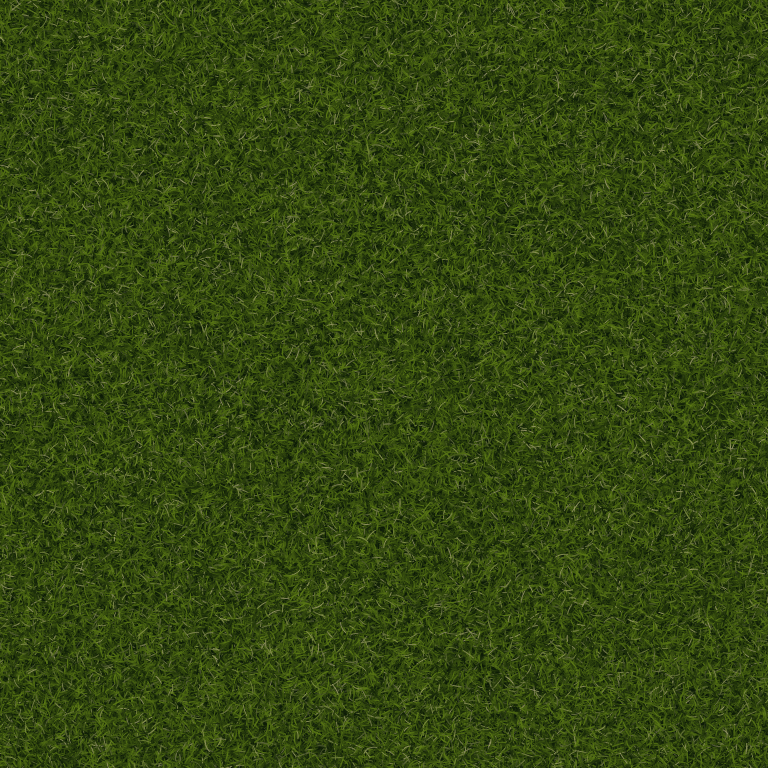
A WebGL 2 fragment shader for this texture:

```glsl
#version 300 es
precision highp float;

uniform vec2 u_resolution;
out vec4 fragColor;

const int LAYERS = 15;
const float CELLS = 102.0;
const float TAU = 6.2832;

const vec3 SOIL = vec3(0.050, 0.105, 0.025);
const vec3 SHADE = vec3(0.045, 0.100, 0.025);
const vec3 LEAF = vec3(0.300, 0.405, 0.070);
const vec3 STRAW = vec3(0.660, 0.640, 0.470);

// Three independent random values in 0..1 per integer cell
vec3 hash3(ivec3 cell) {
    uvec3 v = uvec3(cell) * 1664525u + 1013904223u;
    v.x += v.y * v.z;
    v.y += v.z * v.x;
    v.z += v.x * v.y;
    v ^= v >> 16u;
    v.x += v.y * v.z;
    v.y += v.z * v.x;
    v.z += v.x * v.y;
    return vec3(v >> 8u) / 16777216.0;
}

float cornerGradient(ivec2 corner, vec2 offset, int seed) {
    float angle = TAU * hash3(ivec3(corner, seed)).x;
    return dot(vec2(cos(angle), sin(angle)), offset);
}

float gradientNoise(vec2 p, int seed) {
    ivec2 i = ivec2(floor(p));
    vec2 f = fract(p);
    vec2 u = f * f * f * (f * (f * 6.0 - 15.0) + 10.0);
    float a = cornerGradient(i, f, seed);
    float b = cornerGradient(i + ivec2(1, 0), f - vec2(1, 0), seed);
    float c = cornerGradient(i + ivec2(0, 1), f - vec2(0, 1), seed);
    float d = cornerGradient(i + ivec2(1, 1), f - vec2(1, 1), seed);
    return mix(mix(a, b, u.x), mix(c, d, u.x), u.y);
}

vec2 rotate(vec2 p, float angle) {
    float c = cos(angle), s = sin(angle);
    return vec2(c * p.x + s * p.y, c * p.y - s * p.x);
}

// Coverage of a bent blade along x, tapering toward its positive end
float bladeCover(vec2 p, float halfLength, float halfWidth, float bend, float pixel) {
    float along = clamp(p.x / halfLength, -1.0, 1.0);
    float slope = 2.0 * bend * p.x;
    float across = abs(p.y - bend * p.x * p.x) * inversesqrt(1.0 + slope * slope);
    float width = halfWidth * mix(1.0, 0.6, smoothstep(-0.2, 1.0, along));
    float side = clamp((width - across) / pixel + 0.5, 0.0, 1.0);
    float ends = clamp((halfLength - abs(p.x)) / pixel + 0.5, 0.0, 1.0);
    return side * ends;
}

vec3 bladeColor(float tone, float dryness) {
    vec3 green = mix(SHADE, LEAF, clamp(tone, 0.0, 1.2));
    return mix(green, STRAW, dryness);
}

// Lay one scattered sheet of blades over the colour below
vec3 addLayer(vec3 below, vec2 p, int layer, float clump, float pixel) {
    float depth = float(layer) / float(LAYERS - 1);
    vec3 shift = hash3(ivec3(layer, 71, 13));
    vec2 grid = rotate(p, TAU * shift.z) * CELLS + shift.xy * 20.0;
    ivec2 home = ivec2(floor(grid));
    vec3 color = below;

    for (int y = -1; y <= 1; y++) {
        for (int x = -1; x <= 1; x++) {
            ivec2 cell = home + ivec2(x, y);
            vec3 place = hash3(ivec3(cell, layer * 3));
            vec3 shape = hash3(ivec3(cell, layer * 3 + 1));
            vec3 tint = hash3(ivec3(cell, layer * 3 + 2));

            vec2 local = rotate(grid - vec2(cell) - place.xy, TAU * place.z);
            float dry = smoothstep(0.82, 0.94, tint.y);
            float halfLength = mix(0.42, 0.90, shape.x);
            float halfWidth = mix(0.065, 0.100, shape.y) * mix(1.0, 0.75, dry);
            float bend = (shape.z - 0.5) * 0.7;
            float cover = bladeCover(local, halfLength, halfWidth, bend, pixel * CELLS);

            float tip = clamp(local.x / halfLength, -1.0, 1.0);
            float tone = 0.45 * depth + 0.95 * tint.x - 0.20 + 0.12 * tip + clump;
            float dryness = dry * mix(0.30, 0.95, tint.z);
            dryness *= smoothstep(0.1, 0.9, depth) * (0.85 + 0.15 * tip);
            color = mix(color, bladeColor(tone, dryness), cover);
        }
    }
    return color;
}

void main() {
    float pixel = 1.0 / min(u_resolution.x, u_resolution.y);
    vec2 p = gl_FragCoord.xy * pixel;

    // Small tufts and faint broad patches
    float clump = 0.34 * gradientNoise(p * 95.0, 501);
    clump += 0.05 * gradientNoise(p * 9.0, 502);

    vec3 color = SOIL;
    for (int layer = 0; layer < LAYERS; layer++) {
        color = addLayer(color, p, layer, clump, pixel);
    }
    fragColor = vec4(color, 1.0);
}
```
